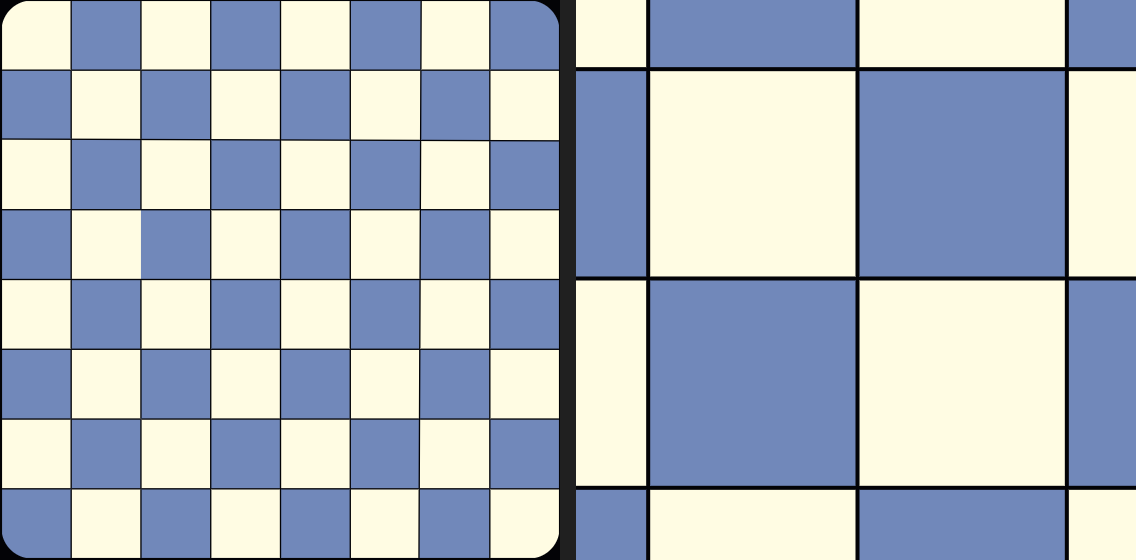
Left, the full canvas; right, a detail of the centre.
This pattern is drawn by a WebGL 2 fragment shader. Its source:

```glsl
#version 300 es
precision highp float;

uniform vec2 u_resolution;
out vec4 fragColor;

const vec3 BLUE = vec3(0.443, 0.533, 0.729);
const vec3 CREAM = vec3(1.0, 0.988, 0.89);
const vec3 INK = vec3(0.012, 0.012, 0.025);

const float CELLS = 8.0;
const vec2 BOARD_ORIGIN = vec2(0.0025, 0.0025);
const float PITCH = 0.1246;
const float LINE_WIDTH = 0.0024;
const float CORNER_RADIUS = 0.055;

const float TILTED_LINE = 6.0;             // index of the skewed line on each axis
const vec2 TILT = vec2(0.0040, -0.0033);   // its slope, vertical then horizontal
const vec2 GAP_CELL = vec2(2.0, 4.0);      // cell whose left line is missing

float roundedBox(vec2 p, vec2 halfSize, float radius) {
    vec2 q = abs(p) - halfSize + radius;
    return length(max(q, 0.0)) + min(max(q.x, q.y), 0.0) - radius;
}

// Shifts the cells beside the tilted lines so that fills follow them.
vec2 skewGrid(vec2 uv) {
    vec2 grid = (uv - BOARD_ORIGIN) / PITCH;
    vec2 nearness = max(1.0 - abs(grid - TILTED_LINE), 0.0);
    return grid - nearness * TILT * (uv.yx - 0.5) / PITCH;
}

void main() {
    vec2 uv = gl_FragCoord.xy / u_resolution;
    float pixel = 1.0 / min(u_resolution.x, u_resolution.y);
    vec2 grid = skewGrid(uv);

    // Checkered fill with smooth cell edges
    vec2 lineDistance = abs(grid - round(grid)) * PITCH;
    vec2 parity = 1.0 - 2.0 * mod(floor(grid), 2.0);
    vec2 wave = parity * clamp(2.0 * lineDistance / pixel, 0.0, 1.0);
    vec3 color = mix(CREAM, BLUE, 0.5 + 0.5 * wave.x * wave.y);

    // Ruled lines, with one missing segment
    vec2 ink = clamp((0.5 * LINE_WIDTH - lineDistance) / pixel + 0.5, 0.0, 1.0);
    bool inGap = round(grid.x) == GAP_CELL.x && floor(grid.y) == GAP_CELL.y;
    if (inGap) ink.x = 0.0;
    color = mix(color, INK, max(ink.x, ink.y));

    // Dark surround with rounded corners
    vec2 halfBoard = vec2(0.5 * CELLS * PITCH);
    float edge = roundedBox(uv - BOARD_ORIGIN - halfBoard, halfBoard, CORNER_RADIUS);
    color = mix(color, INK, clamp(edge / pixel + 0.5, 0.0, 1.0));

    fragColor = vec4(color, 1.0);
}
```
